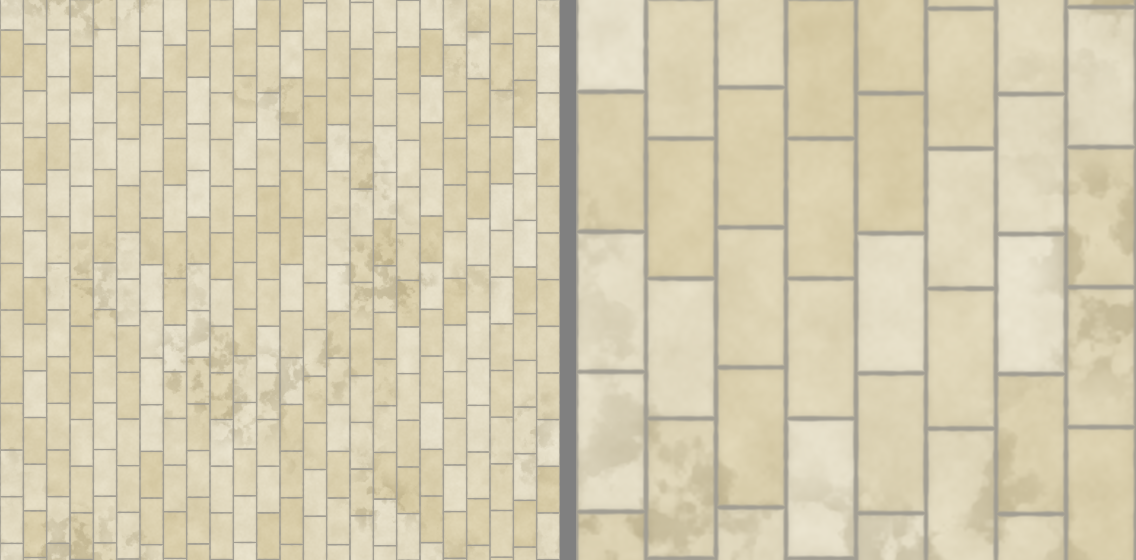
Left: the whole. Right: its middle third, enlarged.
Give the GLSL for this texture, as a Shadertoy shader.

```glsl
// Cream stone blocks in upright staggered columns, with thin soft grey joints and faint stains.

const vec2 GRID = vec2(24.0, 12.0);      // blocks across and down
const float STAGGER = 0.345;             // shift of even columns, in block heights
const float SHIFT_JITTER = 0.15;         // random spread of each column's shift
const float JOINT_HALF = 0.0010;         // half width of a joint, in canvas units
const float JOINT_SOFT = 0.0014;         // fade from joint to stone

const vec3 TAN_STONE = vec3(0.848, 0.800, 0.655);
const vec3 PALE_STONE = vec3(0.902, 0.876, 0.792);
const vec3 JOINT_GREY = vec3(0.635, 0.620, 0.575);
const vec3 STAIN_TINT = vec3(0.900, 0.890, 0.860);

float hash(vec2 p) {
    vec3 q = fract(p.xyx * 0.1031);
    q += dot(q, q.yzx + 33.33);
    return fract((q.x + q.y) * q.z);
}

// Value noise that wraps after the given number of cells
float noise(vec2 uv, float cells, float seed) {
    vec2 p = uv * cells;
    vec2 i = floor(p);
    vec2 f = fract(p);
    f = f * f * (3.0 - 2.0 * f);
    vec2 a = mod(i, cells) + seed;
    vec2 b = mod(i + 1.0, cells) + seed;
    return mix(mix(hash(a), hash(vec2(b.x, a.y)), f.x),
               mix(hash(vec2(a.x, b.y)), hash(b), f.x), f.y);
}

float fbm(vec2 uv, float cells, float seed) {
    float sum = 0.0;
    float weight = 0.5;
    for (int octave = 0; octave < 4; octave++) {
        sum += weight * noise(uv, cells, seed);
        cells *= 2.0;
        seed += 17.0;
        weight *= 0.55;
    }
    return sum / 1.01;
}

// Vertical shift of a column, in block heights
float columnShift(float column) {
    float even = 1.0 - mod(column, 2.0);
    return STAGGER * even + SHIFT_JITTER * (hash(vec2(column, 7.0)) - 0.5);
}

// Distance to the nearest block edge, in canvas units
float edgeDistance(vec2 cell) {
    vec2 d = min(cell, 1.0 - cell) / GRID;
    return min(d.x, d.y);
}

// Cloudy mottling and fine grain, centred on zero
float mottling(vec2 uv) {
    float cloud = fbm(uv, 40.0, 11.0) - 0.5;
    float grain = noise(uv, 256.0, 83.0) - 0.5;
    return 0.075 * cloud + 0.014 * grain;
}

// Blotchy wear, confined to a few broad regions
float stainAmount(vec2 uv) {
    float region = smoothstep(0.52, 0.78, fbm(uv, 6.0, 141.0));
    float blotch = smoothstep(0.46, 0.64, fbm(uv, 48.0, 205.0));
    return region * blotch;
}

vec3 stoneColor(vec2 uv, vec2 id) {
    float tone = hash(id + 51.0);
    vec3 stone = mix(TAN_STONE, PALE_STONE, tone);
    stone += mottling(uv) * vec3(0.85, 0.95, 1.20);
    return stone * mix(vec3(1.0), STAIN_TINT, stainAmount(uv));
}

void mainImage(out vec4 fragColor, in vec2 fragCoord) {
    vec2 uv = fragCoord / iResolution.xy;
    float pixel = 1.0 / min(iResolution.x, iResolution.y);

    // Block layout
    vec2 p = uv * GRID;
    p.y -= columnShift(mod(floor(p.x), GRID.x));
    vec2 id = mod(floor(p), GRID);
    float edge = edgeDistance(fract(p));

    // Stone, slightly dulled towards its rim
    vec3 color = stoneColor(uv, id);
    color *= 1.0 - 0.035 * (1.0 - smoothstep(0.0, 0.006, edge));

    // Joint with a faintly uneven border
    float border = JOINT_HALF + 0.0005 * (noise(uv, 192.0, 311.0) - 0.5);
    float fade = max(JOINT_SOFT, 0.7 * pixel);
    float joint = 1.0 - smoothstep(border - 0.5 * fade, border + fade, edge);
    color = mix(color, JOINT_GREY, joint);

    fragColor = vec4(color, 1.0);
}
```
